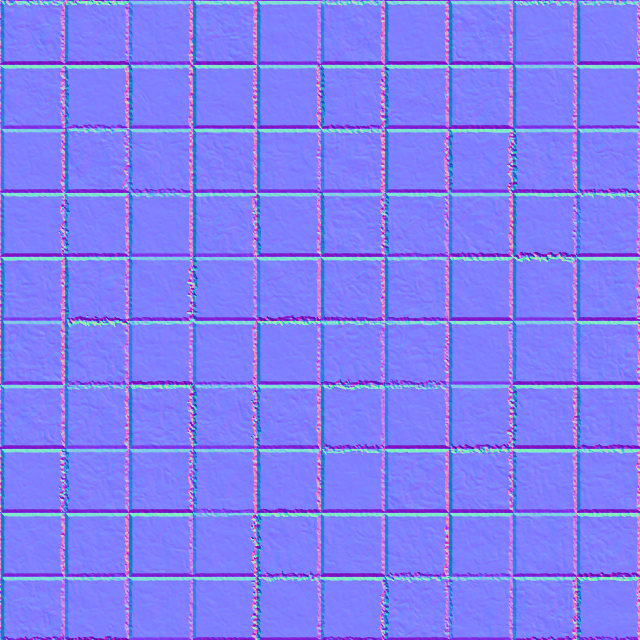
Reproduce this texture map procedurally as a WebGL 2 fragment shader.

```glsl
#version 300 es
precision highp float;

uniform vec2 u_resolution;
out vec4 fragColor;

const float TILES = 10.0;

// Integer hash of a non-negative lattice point, 0 to 1
float hash(vec2 cell, uint seed) {
    uvec2 k = uvec2(cell);
    uint h = k.x * 1597u + k.y * 51749u + seed * 7919u;
    h = (h ^ (h >> 16u)) * 73244475u;
    h = (h ^ (h >> 15u)) * 73244475u;
    h ^= h >> 16u;
    return float(h & 65535u) / 65535.0;
}

// Value noise that wraps with the tile grid; frequency is whole
float noise(vec2 p, float frequency) {
    vec2 q = p * frequency;
    vec2 i = floor(q);
    vec2 f = q - i;
    f = f * f * (3.0 - 2.0 * f);
    float period = TILES * frequency;
    vec2 a = mod(i, period);
    vec2 b = mod(i + 1.0, period);
    uint seed = uint(frequency);
    return mix(mix(hash(a, seed), hash(vec2(b.x, a.y), seed), f.x),
               mix(hash(vec2(a.x, b.y), seed), hash(b, seed), f.x), f.y);
}

// Depth of one V-shaped joint; each joint has its own slope and wear
float groove(vec2 p, float across, vec2 joint, uint seed, float chipping) {
    vec2 id = mod(joint, TILES);
    float slope = 0.65 + 1.25 * hash(id, seed);
    float wear = 0.12 + 1.3 * pow(hash(id, seed + 1u), 5.0);
    wear += chipping * smoothstep(0.01, -0.015, across) * (0.35 + 0.6 * hash(id, seed + 2u));
    float crumble = noise(p, 23.0) + 0.5 * noise(p, 37.0) - 0.75;
    float d = max(abs(across) + wear * crumble * 0.045, 0.0);
    return slope * max(0.052 - d, 0.0);
}

// Fine stone grain with creased flakes
float grain(vec2 p) {
    vec2 warped = p + 0.12 * vec2(noise(p, 5.0), noise(p, 6.0));
    float crease = abs(noise(warped, 9.0) - 0.5);
    float rough = 0.35 + 0.65 * hash(mod(floor(p), TILES), 91u);
    return rough * (0.012 * noise(p, 4.0) + 0.012 * crease
                  + 0.005 * noise(warped, 17.0) + 0.0025 * noise(p, 29.0));
}

float height(vec2 p) {
    vec2 line = floor(p + 0.5);
    vec2 tile = floor(p);
    vec2 across = p - line;
    float vertical = groove(p, across.x, vec2(line.x, tile.y), 11u, 1.0);
    float horizontal = groove(p, across.y, vec2(tile.x, line.y), 51u, 0.15);
    return grain(p) - max(vertical, horizontal);
}

void main() {
    vec2 uv = gl_FragCoord.xy / u_resolution;
    vec2 p = uv * TILES + vec2(-0.013, 0.013);

    // Central differences, wide enough to smooth the bevel edges
    vec2 e = vec2(0.01, 0.0);
    vec2 gradient = vec2(height(p + e.xy) - height(p - e.xy),
                         height(p + e.yx) - height(p - e.yx)) / 0.02;

    // Encode the surface direction as colour
    vec3 normal = normalize(vec3(-gradient, 1.0));
    fragColor = vec4(normal * 0.5 + 0.5, 1.0);
}
```
